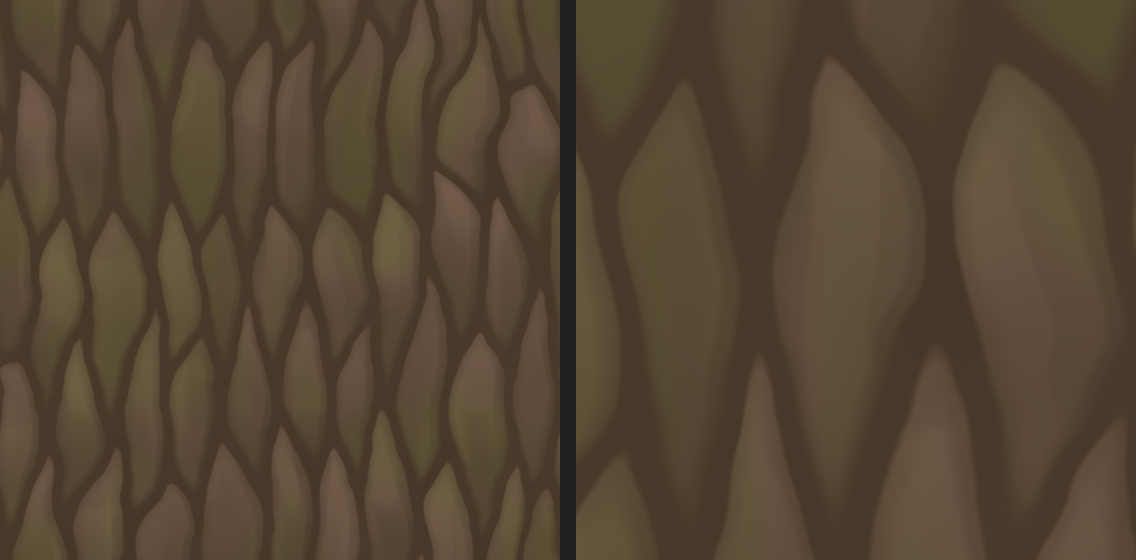
Left: the whole. Right: its middle third, enlarged.
A WebGL 2 fragment shader for this texture:

```glsl
#version 300 es
precision highp float;

uniform vec2 u_resolution;
out vec4 fragColor;

const vec2 GRID = vec2(10.0, 4.0);      // plates across and up; rows must be even
const float ROW_METRIC = 0.65;          // lower values give more pointed plates
const vec2 JITTER = vec2(0.52, 0.56);
const float CORNER_SHARPNESS = 170.0;
const float GAP = 0.0065;
const float EDGE_SOFTNESS = 0.003;
const float SHADOW_WIDTH = 0.017;
const vec3 CREVICE = vec3(0.285, 0.220, 0.165);
const vec3 SHADE = vec3(0.342, 0.273, 0.208);
const vec3 LIT = vec3(0.437, 0.347, 0.280);
const vec3 MOSS = vec3(0.352, 0.318, 0.202);

float hash(vec2 p, float seed) {
    uvec3 v = uvec3(ivec3(vec3(p, seed))) * uvec3(1597u, 51749u, 7919u);
    uint n = v.x ^ v.y ^ v.z;
    n = (n ^ (n >> 15)) * 73244475u;
    n = (n ^ (n >> 15)) * 73244475u;
    n ^= n >> 16;
    return float(n & 65535u) / 65535.0;
}

// Value noise that wraps over the unit square
float noise(vec2 uv, vec2 period, float seed) {
    vec2 p = uv * period;
    vec2 i = floor(p);
    vec2 f = p - i;
    f = f * f * f * (f * (f * 6.0 - 15.0) + 10.0);
    vec2 a = mod(i, period);
    vec2 b = mod(i + 1.0, period);
    return mix(mix(hash(a, seed), hash(vec2(b.x, a.y), seed), f.x),
               mix(hash(vec2(a.x, b.y), seed), hash(b, seed), f.x), f.y);
}

// Jittered brick lattice, in grid units
vec2 plateCentre(vec2 cell) {
    vec2 id = mod(cell, GRID);
    vec2 shift = vec2(hash(id, 1.0), hash(id, 2.0)) - 0.5;
    return cell + vec2(0.5 * mod(cell.y, 2.0), 0.0) + shift * JITTER;
}

// Returns rounded distance to the plate border in canvas units
float plates(vec2 p, out vec2 cell, out vec2 local) {
    vec2 metric = vec2(1.0, ROW_METRIC);
    vec2 base = floor(p);
    float nearest = 1e5;
    for (int y = -2; y <= 2; y++) {
        for (int x = -2; x <= 2; x++) {
            vec2 c = base + vec2(x, y);
            vec2 r = (plateCentre(c) - p) * metric;
            float d = dot(r, r);
            if (d < nearest) { nearest = d; cell = c; }
        }
    }
    vec2 centre = plateCentre(cell);
    local = p - centre;
    float sum = 0.0;
    for (int y = -2; y <= 2; y++) {
        for (int x = -2; x <= 2; x++) {
            if (x == 0 && y == 0) continue;
            vec2 other = plateCentre(cell + vec2(x, y));
            vec2 n = normalize((other - centre) * metric);
            float d = dot((0.5 * (centre + other) - p) * metric, n);
            d /= length(n * metric * GRID);
            sum += exp(-CORNER_SHARPNESS * d);
        }
    }
    return -log(sum) / CORNER_SHARPNESS;
}

void main() {
    vec2 uv = gl_FragCoord.xy / u_resolution;

    // Bend the plates and make their outlines wavy
    vec2 bent = uv;
    bent.x += 0.050 * (noise(uv, vec2(4.0, 4.0), 3.0) - 0.5);
    bent.x += 0.020 * (noise(uv, vec2(10.0, 11.0), 4.0) - 0.5);
    bent.x += 0.005 * (noise(uv, vec2(24.0, 36.0), 5.0) - 0.5);
    bent.y += 0.050 * (noise(uv, vec2(9.0, 5.0), 6.0) - 0.5);

    vec2 cell, local;
    float depth = plates(bent * GRID, cell, local);
    vec2 id = mod(cell, GRID);

    // Light falls from above, broken by long brush strokes
    float stroke = noise(bent, vec2(28.0, 7.0), 7.0);
    float blob = noise(bent, vec2(13.0, 9.0), 8.0);
    float light = smoothstep(-0.60, 0.75, local.y + 0.5 * (blob - 0.5) + 0.25 * (stroke - 0.5));
    light *= 0.8 + 0.35 * hash(id, 9.0);
    vec3 colour = mix(SHADE, LIT, light);

    // Moss patches
    float patches = noise(uv, vec2(6.0, 5.0), 10.0) + 0.35 * (stroke - 0.5);
    float moss = smoothstep(0.42, 0.80, patches) * (0.85 - 0.25 * light);
    colour = mix(colour, MOSS * (0.95 + 0.2 * light), moss);

    // Flat strokes and a darker facet along the right side
    float dab = smoothstep(0.48, 0.60, noise(bent, vec2(22.0, 6.0), 11.0));
    colour *= 0.975 + 0.05 * dab;
    float facetEdge = 0.013 + 0.016 * blob;
    float facet = 1.0 - smoothstep(facetEdge - 0.003, facetEdge + 0.003, depth);
    colour *= 1.0 - 0.07 * facet * smoothstep(-0.05, 0.25, local.x);

    // Crisp upper rims, lower ends sinking into the crevices
    float sink = smoothstep(0.15, -0.65, local.y);
    float softness = EDGE_SOFTNESS + 0.008 * sink;
    float plate = smoothstep(GAP - 0.0015, GAP + softness, depth);
    float shadow = 1.0 - smoothstep(GAP, GAP + SHADOW_WIDTH, depth);
    colour = mix(colour, CREVICE, shadow * (0.30 + 0.30 * sink));
    vec3 crevice = CREVICE * (0.97 + 0.07 * noise(uv, vec2(9.0, 6.0), 12.0));
    fragColor = vec4(mix(crevice, colour, plate), 1.0);
}
```
